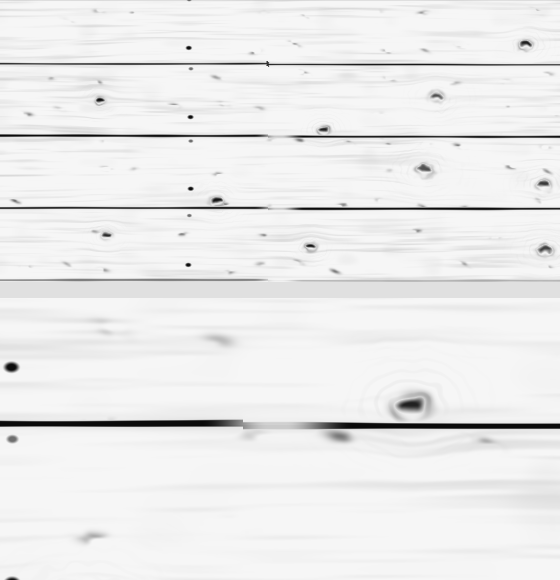
Top: the whole. Bottom: its middle third, enlarged.
A Shadertoy shader for this texture map:

```glsl
// Whitewashed pine planks: four boards with dark seams, nail holes, knots and faint grain.
#define PLANK_H 0.2555
#define SEAM_Y 0.006
#define SEAM_HALF 0.0034
#define JOINT_X 0.478
#define NAIL_X 0.339
#define NAIL_R 0.0085
#define KNOT_COLS 5
#define KNOT_START 0.175
#define KNOT_STEP 0.195
#define PAINT 0.966
#define GRAIN 0.085
#define SMUDGE 0.42

float hash(vec2 p) {
    return fract(sin(dot(p, vec2(127.1, 311.7))) * 43758.5453);
}

float noise(vec2 p) {
    vec2 i = floor(p), f = fract(p);
    f = f * f * (3.0 - 2.0 * f);
    return mix(mix(hash(i), hash(i + vec2(1, 0)), f.x),
               mix(hash(i + vec2(0, 1)), hash(i + vec2(1, 1)), f.x), f.y);
}

// Dark line under each plank, slightly stepped and faded at the board joint
float seam(vec2 p, float jointX, float px) {
    float row = floor((p.y - SEAM_Y) / PLANK_H + 0.5);
    float side = step(jointX, p.x);
    float y = SEAM_Y + row * PLANK_H + 0.003 * (0.5 - side);
    y += 0.002 * (noise(vec2(p.x * 4.0, row * 9.0)) - 0.5);
    float isTop = step(2.5, row), isBottom = 1.0 - step(0.5, row);
    float halfW = SEAM_HALF * (0.7 + 0.6 * noise(vec2(p.x * 7.0, row * 5.0 + 2.0)));
    halfW *= 1.0 - 0.3 * isTop;
    float d = abs(p.y - y);
    float line = 1.0 - smoothstep(halfW - px, halfW + px, d);
    float fringe = 0.14 * exp(-d / 0.004);
    float gap = smoothstep(0.01, 0.09, abs(p.x - jointX - 0.04));
    float strength = mix(0.96, 0.5 - 0.2 * side, isBottom);
    strength *= mix(mix(0.15, 1.0, gap), 1.0, isTop);
    float tick = (1.0 - smoothstep(0.001, 0.001 + 2.0 * px, abs(p.x - jointX)))
               * (1.0 - smoothstep(0.007, 0.010, d)) * isTop;
    return max(max(line, fringe) * strength, tick * 0.8);
}

// Two nail holes per plank: a deep lower one and a shallow upper one
float nails(vec2 p, float px) {
    float row = floor((p.y - SEAM_Y) / PLANK_H), ink = 0.0;
    for (int i = 0; i < 2; i++) {
        float k = float(i), h = hash(vec2(row, k + 3.0));
        vec2 c = vec2(NAIL_X * iResolution.x / iResolution.y + 0.012 * (h - 0.5),
                      SEAM_Y + (row + mix(0.25, 0.91, k) + 0.08 * (h - 0.5)) * PLANK_H);
        float r = NAIL_R * mix(1.0, 0.75, k);
        float d = length((p - c) * vec2(0.85, 1.2));
        ink = max(ink, (1.0 - smoothstep(r * 0.4, r + px, d)) * mix(0.95, 0.55, k));
    }
    return ink;
}

// Half-moon knots with faint rings; x is ink, y is how far they bend the grain
vec2 knots(vec2 p, float aspect, float px) {
    float ink = 0.0, bend = 0.0;
    for (int j = 0; j < 4; j++) {
        for (int i = 0; i < KNOT_COLS; i++) {
            vec2 id = vec2(i, j);
            float h = hash(id + 11.0), size = hash(id + 23.0);
            if (h < 0.4) continue;
            float x = KNOT_START + KNOT_STEP * id.x + 0.04 * (hash(id + 5.0) - 0.5);
            float f = mix(0.06, 0.62, hash(id + 37.0));
            vec2 c = vec2(x * aspect, SEAM_Y + (id.y + f) * PLANK_H);
            float r = mix(0.013, 0.027, size);
            vec2 q = (p - c) / r;
            q += 0.5 * (vec2(noise(p * 60.0), noise(p * 60.0 + 31.0)) - 0.5);
            float d = length(q * vec2(0.9, 1.25));
            float cap = (1.0 - smoothstep(0.45, 1.0 + px / r, d)) * smoothstep(-0.45, 0.25, q.y);
            float rim = 0.28 * exp(-pow((d - 1.1) * 3.0, 2.0));
            float rings = 0.09 * smoothstep(0.2, 1.0, sin(d * 7.0)) * exp(-d * 0.55);
            rings *= smoothstep(0.25, 0.7, noise(p * 25.0 + id));
            ink = max(ink, max(cap * mix(0.65, 0.97, hash(id + 51.0)), rim * noise(p * 40.0) + rings));
            bend += q.y * r * exp(-0.12 * dot(q, q));
        }
    }
    return vec2(ink, bend);
}

// Scattered wispy scuffs, one at most in each cell
float smudges(vec2 p) {
    vec2 g = p * vec2(7.0, 9.0), id = floor(g);
    if (hash(id + 71.0) < 0.45) return 0.0;
    vec2 c = 0.3 + 0.4 * vec2(hash(id + 7.0), hash(id + 13.0));
    vec2 q = fract(g) - c;
    q.y += q.x * (hash(id + 19.0) - 0.3);
    float body = exp(-dot(q * q, vec2(70.0, 260.0)));
    float wisp = smoothstep(0.35, 0.85, noise(p * vec2(45.0, 90.0)));
    return SMUDGE * body * wisp * (0.4 + hash(id + 29.0));
}

void mainImage(out vec4 fragColor, in vec2 fragCoord) {
    vec2 p = fragCoord / iResolution.y;
    float aspect = iResolution.x / iResolution.y, px = 1.0 / iResolution.y;
    float row = floor((p.y - SEAM_Y) / PLANK_H);
    vec2 knot = knots(p, aspect, px);

    // Long streaks of grain under paint, with soft blotches
    float gy = p.y - 0.6 * knot.y + 0.03 * noise(p * vec2(1.6, 4.0) + row * 7.0);
    float streak = 0.6 * noise(vec2(p.x * 3.0 + row * 17.0, gy * 80.0))
                 + 0.4 * noise(vec2(p.x * 9.0, gy * 170.0 + row));
    float patchy = noise(p * vec2(3.0, 8.0) + 40.0);
    float blotch = noise(p * vec2(13.0, 26.0) + 9.0);
    float shade = PAINT - GRAIN * smoothstep(0.42, 0.95, streak) * (0.4 + patchy);
    shade -= 0.035 * smoothstep(0.5, 1.0, blotch) * patchy;

    // Holes, knots, scuffs and seams darken the paint
    float ink = max(knot.x, nails(p, px));
    ink = max(ink, smudges(p));
    ink = max(ink, seam(p, JOINT_X * aspect, px));
    shade *= 1.0 - ink;
    shade *= 1.0 - 0.12 * smoothstep(0.994, 1.0, p.y);
    fragColor = vec4(vec3(clamp(shade, 0.02, 1.0)), 1.0);
}
```
